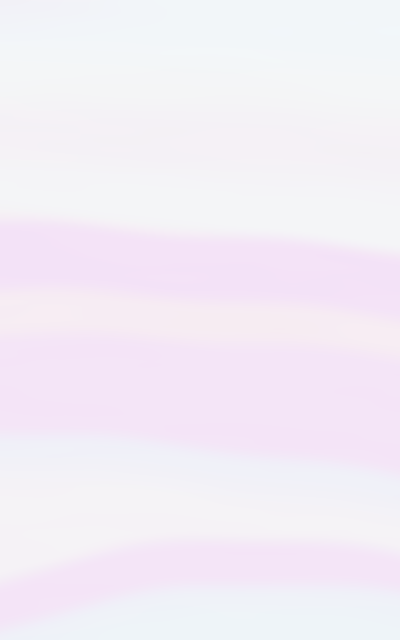
This background is drawn by a Shadertoy shader. Its source:

```glsl
// Pale pastel haze crossed by three soft, curving lilac bands.
// Each band lies between two parabolic edges over a stack of blended tints;
// stretched value noise adds faint brushed streaks.

#define LILAC vec3(0.955, 0.888, 0.970)
#define ORCHID vec3(0.957, 0.897, 0.968)
#define BLUSH vec3(0.966, 0.926, 0.951)
#define ICE vec3(0.949, 0.965, 0.978)
#define PEARL vec3(0.960, 0.951, 0.965)
#define MIST vec3(0.938, 0.942, 0.973)
#define EDGE_SOFTNESS 0.019
#define STREAK_STRENGTH 0.007
#define WOBBLE 0.004

float hash(vec2 p) {
    return fract(sin(dot(p, vec2(127.1, 311.7))) * 43758.5453);
}

float valueNoise(vec2 p) {
    vec2 cell = floor(p), f = fract(p);
    f = f * f * (3.0 - 2.0 * f);
    float low = mix(hash(cell), hash(cell + vec2(1.0, 0.0)), f.x);
    float high = mix(hash(cell + vec2(0.0, 1.0)), hash(cell + vec2(1.0)), f.x);
    return mix(low, high, f.y);
}

// Parabola through the heights at the left, middle and right of the canvas.
float curve(float x, float left, float middle, float right) {
    float s = 2.0 * x - 1.0;
    return middle + 0.5 * (right - left) * s + (0.5 * (left + right) - middle) * s * s;
}

// Soft coverage: 0 below an edge and 1 above it.
float above(float y, float edge, float softness) {
    return smoothstep(edge - softness, edge + softness, y);
}

float band(float y, float bottom, float top) {
    return above(y, bottom, EDGE_SOFTNESS) * (1.0 - above(y, top, EDGE_SOFTNESS));
}

// Upper haze: pearl, a rosy layer, a cool layer, and ice toward the top right.
vec3 upperHaze(vec2 uv) {
    float y = uv.y + 0.025 * (uv.x - 0.5);
    vec3 warm = vec3(0.963, 0.945, 0.956);
    vec3 cool = vec3(0.956, 0.961, 0.970);
    vec3 color = mix(warm, cool, smoothstep(0.635, 0.685, y + 0.045 * uv.x));
    color = mix(color, vec3(0.959, 0.945, 0.963), smoothstep(0.68, 0.77, y));
    color = mix(color, vec3(0.957, 0.963, 0.967), smoothstep(0.79, 0.87, y));
    color = mix(color, ICE, smoothstep(0.86, 0.95, y));
    float corner = smoothstep(0.91, 1.02, uv.y) * (1.0 - smoothstep(0.0, 0.55, uv.x));
    return mix(color, vec3(0.952, 0.941, 0.968), 0.85 * corner);
}

// Lower haze: ice at the foot, pearl in the middle and mist under the wide band.
vec3 lowerHaze(vec2 uv, float wideBottom, float lowBottom) {
    vec3 color = mix(vec3(0.934, 0.956, 0.972), MIST, above(uv.y, lowBottom - 0.025, 0.04));
    color = mix(color, PEARL, above(uv.y, lowBottom + 0.045, 0.03));
    return mix(color, MIST, smoothstep(wideBottom - 0.095, wideBottom - 0.005, uv.y));
}

void mainImage(out vec4 fragColor, in vec2 fragCoord) {
    vec2 uv = fragCoord / iResolution.xy;
    float x = uv.x;
    float y = uv.y + WOBBLE * sin(11.0 * x + 5.0 * uv.y);

    // Edges of the bands, from top to bottom.
    float topEdge = curve(x, 0.655, 0.633, 0.605);
    float topBottom = curve(x, 0.548, 0.534, 0.503);
    float wideTop = curve(x, 0.479, 0.470, 0.443);
    float wideBottom = curve(x, 0.325, 0.301, 0.255);
    float lowTop = curve(x, 0.092, 0.156, 0.131);
    float lowBottom = curve(x, 0.017, 0.084, 0.073);

    // Haze layers, with blush filling the gap between the upper bands.
    vec3 color = lowerHaze(vec2(x, y), wideBottom, lowBottom);
    color = mix(color, BLUSH, above(y, 0.5 * (wideTop + wideBottom), 0.02));
    color = mix(color, upperHaze(uv), above(y, topEdge - 0.01, 0.015));

    // Lilac bands.
    color = mix(color, LILAC, band(y, topBottom, topEdge));
    color = mix(color, ORCHID, band(y, wideBottom, wideTop));
    color = mix(color, ORCHID, band(y, lowBottom, lowTop));

    // Faint horizontal streaks.
    float streak = valueNoise(vec2(3.0 * x, 24.0 * y + 2.0 * x));
    streak = mix(streak, valueNoise(vec2(7.0 * x, 60.0 * y)), 0.35);
    color += STREAK_STRENGTH * (streak - 0.5) * vec3(0.4, 1.0, 0.3);

    fragColor = vec4(clamp(color, 0.0, 1.0), 1.0);
}
```
